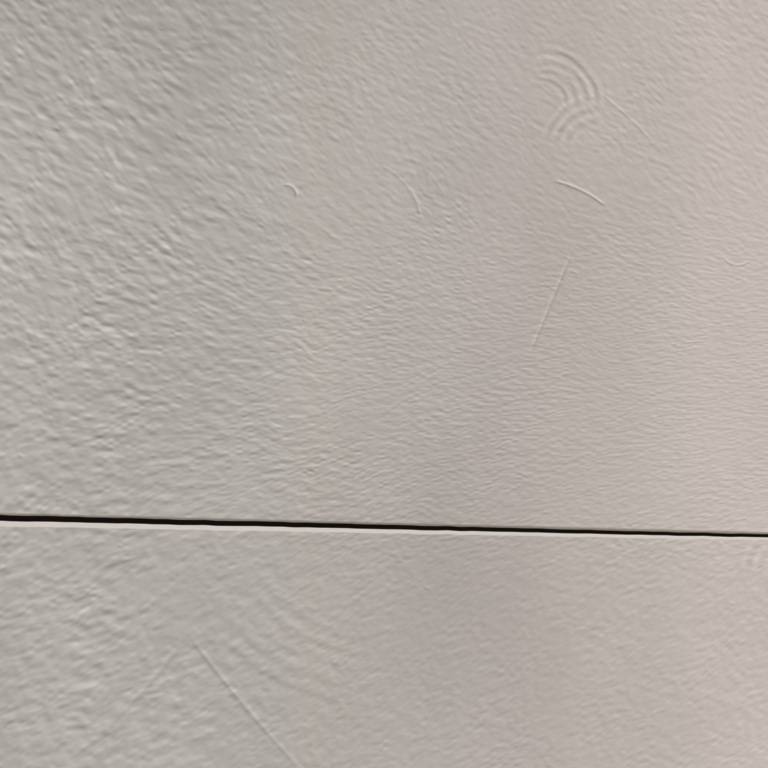
Reproduce this texture procedurally as a WebGL 2 fragment shader.

```glsl
#version 300 es
precision highp float;
// Troweled plaster wall, split by a thin, slightly sloping dark joint.
// Layered noise forms a height field lit from above; the grain fades to the
// right, and arcs and scratches add the marks left by the trowel.
uniform vec2 u_resolution;
out vec4 fragColor;

float hash(vec2 p) {
  return fract(sin(dot(p, vec2(127.1, 311.7))) * 43758.5453);
}

float noise(vec2 p) {
  vec2 i = floor(p), f = fract(p);
  f = f * f * (3.0 - 2.0 * f);
  return mix(mix(hash(i), hash(i + vec2(1, 0)), f.x),
             mix(hash(i + vec2(0, 1)), hash(i + vec2(1, 1)), f.x), f.y);
}

float fbm(vec2 p) {
  float sum = 0.0, amp = 0.5;
  for (int i = 0; i < 4; i++) {
    sum += amp * noise(p);
    p = mat2(0.8, 0.6, -0.6, 0.8) * p * 2.03;
    amp *= 0.5;
  }
  return sum;
}

// Plaster grain: coarse lumps on the left, fine grit everywhere
float grainHeight(vec2 p) {
  p += 0.008 * vec2(noise(p * 24.0), noise(p * 24.0 + 37.0));
  float tilt = mix(-0.3, 0.4, smoothstep(0.25, 0.75, p.y));
  vec2 q = vec2(p.x * 0.72, p.y + tilt * p.x);
  float coarse = noise(q * 95.0) + 0.55 * noise(q * 175.0 + 11.0);
  float fine = noise(q * 180.0 + 5.0) + 0.4 * noise(q * 270.0);
  return mix(coarse, fine, smoothstep(0.1, 0.75, p.x));
}

// Soft ridge with a lit upper side and a shaded lower side
float ridge(float d, float width) {
  float t = d / width;
  return t * exp(-t * t) * 2.3;
}

// Straight or bowed scratch between two ends
float scratch(vec2 p, vec2 a, vec2 b, float bow, float width) {
  vec2 dir = normalize(b - a);
  float len = length(b - a);
  float t = dot(p - a, dir) / len;
  float d = dot(p - a, vec2(-dir.y, dir.x)) - bow * 4.0 * t * (1.0 - t);
  return ridge(d, width) * smoothstep(-0.05, 0.15, t) * smoothstep(1.05, 0.8, t);
}

// Concentric trowel arcs, limited to a ring and a range of angles
float arcs(vec2 p, vec2 center, vec2 radii, vec2 angles, float spacing) {
  vec2 d = p - center;
  float r = length(d) + 0.005 * noise(p * 35.0);
  float a = atan(d.y, d.x);
  float ring = smoothstep(radii.x, radii.x + 0.012, r) * smoothstep(radii.y, radii.y - 0.015, r);
  float sweep = smoothstep(angles.x, angles.x + 0.35, a) * smoothstep(angles.y, angles.y - 0.35, a);
  return sin(6.2832 * r / spacing) * ring * sweep * (0.3 + noise(vec2(r * 160.0, a * 2.0)));
}

void main() {
  vec2 p = gl_FragCoord.xy / u_resolution;
  float px = 1.0 / u_resolution.y;
  float seam = p.y - (0.3257 - 0.0235 * p.x);

  // Broad tone: grey on the left, warm and lighter toward the right
  vec3 color = mix(vec3(0.690, 0.676, 0.648), vec3(0.704, 0.671, 0.647), smoothstep(0.1, 0.7, p.x));
  color = mix(color, vec3(0.768, 0.728, 0.700), 0.85 * smoothstep(0.65, 1.0, p.x));
  color += 0.05 * (fbm(p * vec2(5.0, 3.0) + 3.0) - 0.47);
  color += 0.03 * (fbm(p * vec2(14.0, 6.0) + 19.0) - 0.47);
  color -= 0.028 * exp(-dot((p - vec2(0.58, 0.19)) * vec2(8, 5), (p - vec2(0.58, 0.19)) * vec2(8, 5)));
  color -= 0.022 * smoothstep(0.75, 1.0, p.y) * smoothstep(0.75, 0.3, p.x);

  // Grain relief from the vertical slope of the height field
  float slope = grainHeight(p) - grainHeight(p + vec2(0.0012, 0.0032));
  float rough = mix(0.17, 0.055, smoothstep(0.1, 0.72, p.x + 0.12 * (noise(p * 7.0) - 0.5)));
  color += slope * rough * (0.75 + 0.5 * noise(p * 18.0));

  // Trowel sweeps
  float marks = 0.055 * arcs(p, vec2(0.705, 0.862), vec2(0.025, 0.092), vec2(-0.1, 1.75), 0.013);
  marks += 0.035 * arcs(p, vec2(0.775, 0.805), vec2(0.025, 0.085), vec2(1.3, 3.0), 0.014);
  marks += 0.027 * arcs(p, vec2(0.51, 0.40), vec2(0.22, 0.34), vec2(-2.55, -1.55), 0.022);
  marks += 0.022 * arcs(p, vec2(1.03, 0.25), vec2(0.025, 0.08), vec2(1.7, 3.1), 0.016);

  // Single scratches and scrapes
  marks += 0.11 * scratch(p, vec2(0.720, 0.765), vec2(0.792, 0.729), 0.005, 0.0021);
  marks += 0.05 * scratch(p, vec2(0.780, 0.880), vec2(0.850, 0.815), 0.002, 0.0022);
  marks += 0.045 * scratch(p, vec2(0.495, 0.785), vec2(0.549, 0.712), 0.012, 0.0025);
  marks += 0.09 * scratch(p, vec2(0.370, 0.760), vec2(0.387, 0.743), 0.005, 0.0025);
  marks += 0.07 * scratch(p, vec2(0.942, 0.664), vec2(0.976, 0.660), -0.007, 0.0018);
  marks += 0.045 * scratch(p, vec2(0.245, 0.175), vec2(0.400, -0.01), -0.004, 0.0035);
  marks += 0.030 * scratch(p, vec2(0.090, 0.010), vec2(0.245, 0.175), -0.008, 0.0040);
  marks += 0.035 * scratch(p, vec2(0.690, 0.540), vec2(0.744, 0.670), 0.0, 0.0025);
  marks += 0.018 * scratch(p, vec2(0.690, 0.572), vec2(0.790, 0.577), 0.0, 0.0030);

  // Scattered small chips
  for (int i = 0; i < 14; i++) {
    float k = float(i);
    vec2 d = p - vec2(hash(vec2(k, 2.0)), hash(vec2(k, 7.0)));
    marks += 0.06 * ridge(d.y + 0.4 * d.x, 0.003) * exp(-dot(d, d) / 0.000016);
  }
  color += marks;

  // Joint: brown upper lip, dark gap and bright lower lip, thinning rightward
  float gap = mix(0.0037, 0.0019, p.x);
  float wobble = 0.0008 * (noise(vec2(p.x * 60.0, 4.0)) - 0.5);
  float lip = seam + 2.0 * gap + wobble;
  color = mix(color, vec3(0.84, 0.81, 0.785), 0.85 * smoothstep(gap + px, gap - px, abs(lip)));
  color = mix(color, vec3(0.46, 0.43, 0.38), 0.7 * smoothstep(0.0035, 0.0, abs(seam - gap - 0.001)));
  color = mix(color, vec3(0.075, 0.06, 0.05), smoothstep(gap + px, gap - px, abs(seam + wobble)));

  fragColor = vec4(clamp(color, 0.0, 1.0), 1.0);
}
```
